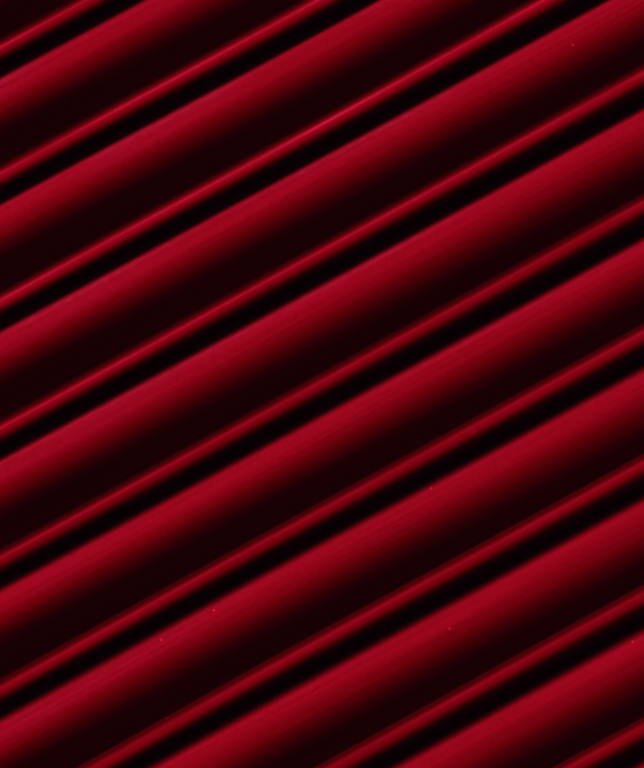
A Shadertoy shader for this pattern:

```glsl
float hash(vec2 p) {
    p = fract(p * vec2(127.31, 311.73));
    p += dot(p, p.yx + 34.23);
    return fract(p.x * p.y * 7.17);
}

float noise(vec2 p) {
    vec2 i = floor(p), f = fract(p);
    f = f * f * (3.0 - 2.0 * f);
    return mix(mix(hash(i), hash(i + vec2(1, 0)), f.x),
               mix(hash(i + vec2(0, 1)), hash(i + vec2(1, 1)), f.x), f.y);
}

// Soft line of the given half width around zero
float softLine(float d, float halfWidth) {
    return exp(-d * d / (halfWidth * halfWidth));
}

// Deep crimson ramp, shifting to pinkish red at the bright end
vec3 crimson(float level) {
    float k = level / 0.63;
    return vec3(level, 0.005 + 0.025 * pow(k, 6.0), 0.017 + 0.11 * k * k * k);
}

void mainImage(out vec4 fragColor, in vec2 fragCoord) {
    vec2 p = fragCoord / iResolution.y;
    float side = fragCoord.x / iResolution.x;

    // Slanted repeats that widen slightly towards the lower right
    float depth = 0.935 - p.y + 0.552 * p.x;
    float along = dot(p, vec2(0.875, 0.483));
    float rows = 6.12 * depth - 0.128 * depth * depth;
    rows += 0.025 * (noise(vec2(along * 2.5, rows * 0.7)) - 0.5);
    float t = fract(rows);
    float ridgeId = round(rows);
    float d = rows - ridgeId;
    float lower = smoothstep(0.25, 1.1, depth);

    // Broad rounded band with a long shaded falloff
    float edge = mix(0.235, 0.275, side);
    float soft = mix(0.025, 0.05, lower);
    float bandEnd = mix(0.71, 0.84, side) + 0.05 * (hash(vec2(floor(rows), 3.0)) - 0.5);
    float band = smoothstep(edge - soft, edge + soft, t)
               * (1.0 - smoothstep(0.32, bandEnd, t));

    // Narrow ridge and the black groove below it
    float ridge = smoothstep(-0.10, 0.0, d) * (1.0 - smoothstep(0.015, 0.115, d));
    float groove = softLine(t - edge + 0.085, 0.065);
    float ridgeGain = mix(0.40, 0.33, lower) + 0.06 * hash(vec2(ridgeId, 8.0));

    float level = 0.095 + 0.51 * band + ridgeGain * ridge;
    level *= 1.0 - 0.72 * groove * (1.0 - band);

    // Glints along the ridge: a main one and a faint one above it
    float shimmer = noise(vec2(along * 9.0, ridgeId * 5.3));
    level += softLine(d + 0.012, 0.018) * (0.10 + 0.12 * shimmer) * mix(1.0, 0.5, lower);
    level += softLine(d + 0.068, 0.013) * 0.10 * lower;

    // Fine lengthwise streaks and grain
    float streak = noise(vec2(along * 5.0, rows * 38.0)) - 0.5;
    float grain = noise(p * 300.0) - 0.5;
    level *= 1.0 + 0.09 * streak + 0.05 * grain;
    vec3 color = crimson(max(level, 0.0));

    // Dusty pink wear on the band lip, heavier at the upper left
    float patches = smoothstep(0.35, 0.75, noise(vec2(along * 5.0, floor(rows) * 7.1)));
    float dust = noise(vec2(along * 110.0, rows * 42.0));
    float lip = softLine(t - edge - 0.035, 0.022) * (0.25 + 0.75 * patches);
    float smear = softLine(t - edge - 0.11, 0.06) * patches * smoothstep(0.5, 0.0, side);
    float wear = lip * (0.3 + 0.7 * dust) * mix(1.0, 0.12, lower) + 0.3 * smear * dust;
    color = mix(color, vec3(0.70, 0.13, 0.28), 0.55 * wear);

    // Sparse bright specks
    vec2 cell = p * 26.0;
    vec2 id = floor(cell);
    vec2 spot = 0.2 + 0.6 * vec2(hash(id + 4.0), hash(id + 9.0));
    float speck = (1.0 - smoothstep(0.02, 0.07, length(fract(cell) - spot)))
                * step(0.975, hash(id + 17.0));
    color += vec3(0.22, 0.06, 0.10) * speck * (band + ridge);

    fragColor = vec4(color, 1.0);
}
```
